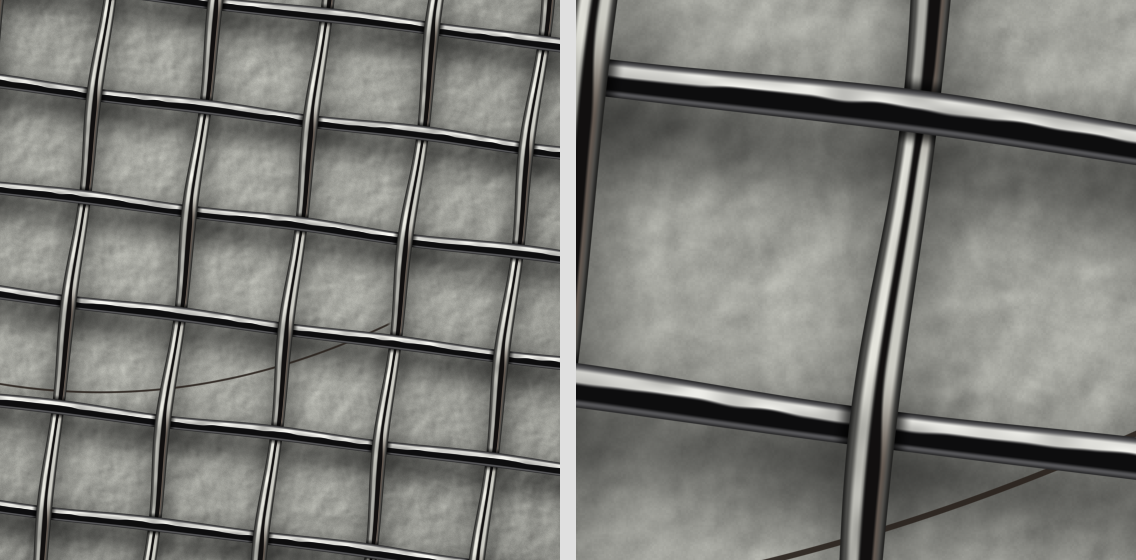
Left: the whole. Right: its middle third, enlarged.
A Shadertoy shader for this pattern:

```glsl
const float PI = 3.14159265;
const vec2 ORIGIN = vec2(0.535, 0.599);
const vec2 STEP_RIGHT = vec2(0.1927, -0.0241);
const vec2 STEP_DOWN = vec2(-0.0230, -0.1868);
const vec2 PITCH = vec2(0.194, 0.188);

float hash(vec2 p) {
    vec3 q = fract(p.xyx * vec3(0.1031, 0.1030, 0.0973));
    q += dot(q, q.yzx + 33.33);
    return fract((q.x + q.y) * q.z);
}

float noise(vec2 p) {
    vec2 i = floor(p), f = fract(p);
    f = f * f * (3.0 - 2.0 * f);
    return mix(mix(hash(i), hash(i + vec2(1, 0)), f.x),
               mix(hash(i + vec2(0, 1)), hash(i + vec2(1, 1)), f.x), f.y);
}

float fbm(vec2 p) {
    float sum = 0.0, gain = 0.5;
    for (int k = 0; k < 5; k++) {
        sum += gain * noise(p);
        p = mat2(1.6, 1.2, -1.2, 1.6) * p + 7.3;
        gain *= 0.5;
    }
    return sum;
}

float band(float x, float lo, float hi, float soft) {
    return smoothstep(lo - soft, lo + soft, x) * (1.0 - smoothstep(hi - soft, hi + soft, x));
}

float coverage(float d, float halfWidth, float px) {
    return 1.0 - smoothstep(-px, px, abs(d) - halfWidth);
}

// Gaussian shadow of the nearest wire, shifted along one grid axis
float softShadow(float coord, float shift, float pitch, float spread) {
    float d = (fract(coord - shift + 0.5) - 0.5) * pitch / spread;
    return exp(-d * d);
}

vec3 paper(vec2 p) {
    float grain = fbm(p * 38.0) - 0.48;
    float crease = fbm(p * 38.0 + vec2(0.25, -0.25)) - 0.48;
    float tone = 0.655 + 0.04 * grain + 0.26 * (grain - crease);
    tone += 0.05 * (fbm(p * 5.0) - 0.5) + 0.02 * (hash(floor(p * 700.0)) - 0.5);
    tone -= 0.13 * dot(p - vec2(0.42, 0.58), p - vec2(0.42, 0.58));
    return tone * vec3(1.0, 1.005, 0.965);
}

// x runs from -1 on the left edge to 1 on the right edge
vec3 uprightMetal(float x, float rise, float wear) {
    float lit = smoothstep(-0.5, 0.6, rise);
    vec3 col = vec3(0.30, 0.30, 0.29);
    col = mix(col, vec3(0.86, 0.86, 0.83) * (0.68 + 0.25 * lit + 0.2 * wear), band(x, -0.62, -0.15, 0.14));
    col = mix(col, mix(vec3(0.38, 0.34, 0.31), vec3(0.80, 0.80, 0.77), lit), band(x, 0.25, 0.72, 0.14));
    col = mix(col, vec3(0.065, 0.06, 0.06), band(x, -0.08, mix(0.52, 0.2, lit), 0.09));
    return col * (1.0 - 0.55 * smoothstep(0.75, 1.0, abs(x)));
}

// y runs from -1 on the lower edge to 1 on the upper edge
vec3 levelMetal(float y, float wear) {
    vec3 col = vec3(0.33, 0.33, 0.34);
    float edge = 0.12 + 0.2 * (wear - 0.5);
    col = mix(col, vec3(0.94, 0.94, 0.92) * (0.72 + 0.35 * wear), band(y, edge, 0.72, 0.13));
    col = mix(col, vec3(0.05, 0.05, 0.055), band(y, -0.68, edge, 0.11));
    return col * (1.0 - 0.5 * smoothstep(0.8, 1.0, abs(y)));
}

vec3 contactShade(vec3 col, float d, float halfWidth) {
    return col * mix(0.3, 1.0, smoothstep(0.9, 1.7, abs(d) / halfWidth));
}

// Thin curved fibre lying on the paper
float fibre(vec2 p, float px) {
    float x = p.x - 0.18;
    float d = (p.y - 0.2995 - 0.46 * x * x) / sqrt(1.0 + 0.85 * x * x);
    return coverage(d, 0.0017, px) * (1.0 - smoothstep(0.69, 0.70, p.x));
}

void mainImage(out vec4 fragColor, in vec2 fragCoord) {
    vec2 p = fragCoord / iResolution.y;
    float px = 0.8 / iResolution.y;

    // Skewed weave grid, with its second axis pointing down
    vec2 grid = inverse(mat2(STEP_RIGHT, STEP_DOWN)) * (p - ORIGIN);
    grid += 0.035 * (vec2(noise(p * 4.0), noise(p * 4.0 + 19.0)) - 0.5);
    vec2 cell = floor(grid + 0.5);

    // Alternating lift makes the plain weave
    float phase = PI * (grid.y + cell.x);
    float liftV = -cos(phase);
    float liftH = cos(PI * (grid.x + cell.y));
    float acrossV = (grid.x - cell.x) * PITCH.x + 0.003 * liftV;
    float acrossH = (cell.y - grid.y) * PITCH.y - 0.0015 * liftH;
    float halfV = 0.0125 + 0.0015 * liftV;
    float halfH = 0.0122 + 0.0008 * liftH;

    // Paper, shadows and fibre
    float shadeH = softShadow(grid.y, 0.13, PITCH.y, 0.037) * (0.43 - 0.08 * liftH);
    float shadeV = softShadow(grid.x, 0.02, PITCH.x, 0.034) * (0.27 - 0.06 * liftV);
    vec3 col = paper(p) * (1.0 - shadeH) * (1.0 - shadeV);
    col = mix(col, vec3(0.16, 0.13, 0.11), 0.9 * fibre(p, px));

    // Wires, each with its own streaks
    float wearV = noise(vec2(grid.y * 9.0, cell.x * 5.0 + acrossV * 90.0));
    float wearH = noise(vec2(grid.x * 9.0, cell.y * 5.0 + acrossH * 90.0 + 40.0));
    vec3 upright = uprightMetal(acrossV / halfV, sin(phase), wearV);
    vec3 level = levelMetal(acrossH / halfH, wearH);
    float maskV = coverage(acrossV, halfV, px);
    float maskH = coverage(acrossH, halfH, px);

    // The higher wire goes on top at each crossing
    if (liftV > liftH) {
        col = mix(col, contactShade(level, acrossV, halfV), maskH);
        col = mix(col, upright, maskV);
    } else {
        col = mix(col, contactShade(upright, acrossH, halfH), maskV);
        col = mix(col, level, maskH);
    }
    fragColor = vec4(clamp(col, 0.0, 1.0), 1.0);
}
```
